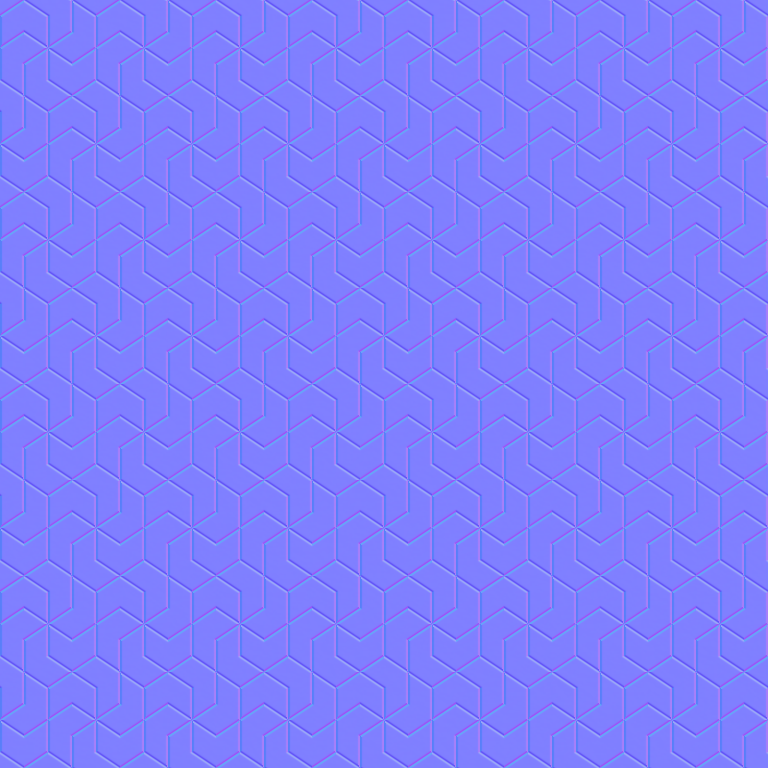
Write a three.js fragment shader that draws this texture map.

```glsl
// Tangent-space normal map of flat plates cut by thin grooves: a honeycomb overlaid
// with S-shaped links that join the centres of neighbouring cells. Each point is folded
// into its cell, and the nearest groove tilts the normal; wrapped noise adds faint grain.
varying vec2 vUv;

const float HEX_RADIUS = 0.57735; // centre to corner, cells one unit apart

float hash(vec2 p) {
  vec3 h = fract(vec3(p.xyx) * 0.1031);
  h += dot(h, h.yzx + 33.33);
  return fract((h.x + h.y) * h.z);
}

// Value noise that wraps after a whole number of lattice cells
float wrapNoise(vec2 uv, vec2 period) {
  vec2 p = uv * period;
  vec2 i = floor(p), f = fract(p);
  f = f * f * (3.0 - 2.0 * f);
  vec2 a = mod(i, period), b = mod(i + 1.0, period);
  return mix(mix(hash(a), hash(vec2(b.x, a.y)), f.x),
             mix(hash(vec2(a.x, b.y)), hash(b), f.x), f.y);
}

// Fine grain that shows only in soft patches
float grainHeight(vec2 uv) {
  float patches = smoothstep(0.35, 0.85, wrapNoise(uv, vec2(14.0, 18.0)));
  float fine = wrapNoise(uv, vec2(110.0, 170.0)) + 0.5 * wrapNoise(uv, vec2(230.0, 290.0));
  return fine * (0.25 + patches);
}

// Direction in the cell grid, stretched so that rows lie one unit apart
vec2 gridDir(float degrees) {
  float a = radians(degrees);
  return vec2(cos(a), sin(a) * 1.1547);
}

// Vector from the closest point of segment ab to p
vec2 segmentOffset(vec2 p, vec2 a, vec2 b) {
  vec2 ab = b - a;
  return p - a - ab * clamp(dot(p - a, ab) / dot(ab, ab), 0.0, 1.0);
}

vec2 shorter(vec2 a, vec2 b) {
  return dot(a, a) < dot(b, b) ? a : b;
}

// Position relative to the nearest cell centre, alternate rows shifted by half
vec2 cellPosition(vec2 q) {
  vec2 size = vec2(1.0, 2.0);
  vec2 even = mod(q + vec2(0.5, 0.5), size) - 0.5 * size;
  vec2 odd = mod(q + vec2(0.0, -0.5), size) - 0.5 * size;
  vec2 unstretch = vec2(1.0, 0.86603);
  return length(even * unstretch) < length(odd * unstretch) ? even : odd;
}

void main() {
  vec2 p = cellPosition(vUv * 8.0);

  // Nearest groove among six bent arms and six cell borders
  vec2 offset = vec2(1.0);
  for (int k = 0; k < 6; k++) {
    float angle = 30.0 + 60.0 * float(k);
    vec2 corner = HEX_RADIUS * gridDir(angle);
    vec2 nextCorner = HEX_RADIUS * gridDir(angle + 60.0);
    vec2 bend = 0.5 * corner;
    vec2 borderMiddle = 0.5 * (corner + nextCorner);
    offset = shorter(offset, segmentOffset(p, vec2(0.0), bend));
    offset = shorter(offset, segmentOffset(p, bend, borderMiddle));
    offset = shorter(offset, segmentOffset(p, corner, nextCorner));
  }

  // Groove walls lean towards the groove line and fade out smoothly
  vec2 wall = offset / 0.0095;
  vec2 tilt = -0.4 * wall * exp(0.5 - 0.5 * dot(wall, wall));

  // Grain slope
  vec2 e = vec2(0.001, 0.0);
  float h = grainHeight(vUv);
  tilt -= 0.025 * vec2(grainHeight(vUv + e.xy) - h, grainHeight(vUv + e.yx) - h);

  vec3 normal = vec3(tilt, sqrt(1.0 - dot(tilt, tilt)));
  gl_FragColor = vec4(normal * 0.5 + 0.5, 1.0);
}
```
